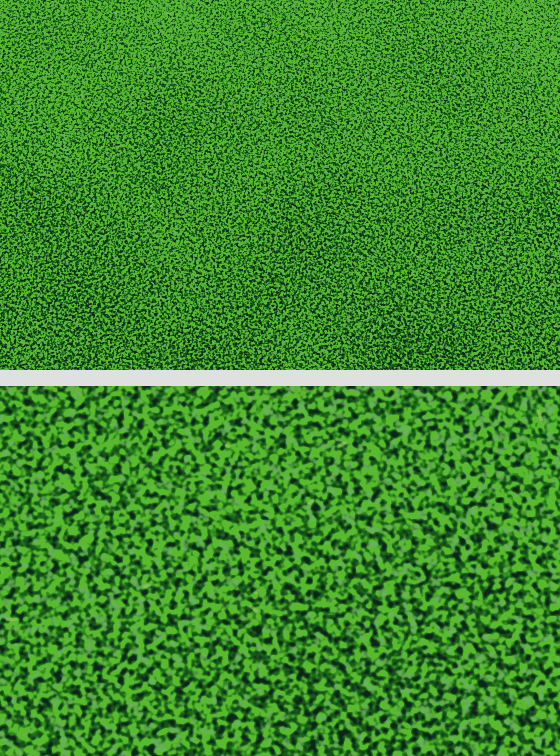
Top: the whole. Bottom: its middle third, enlarged.
Write a WebGL 2 fragment shader that draws this texture.

```glsl
#version 300 es
precision highp float;

uniform vec2 u_resolution;
out vec4 fragColor;

const vec3 SHADOW = vec3(0.05, 0.15, 0.10);
const vec3 DEEP = vec3(0.085, 0.31, 0.105);
const vec3 LEAF = vec3(0.11, 0.41, 0.09);
const vec3 GRASS = vec3(0.21, 0.56, 0.13);
const vec3 BRIGHT = vec3(0.35, 0.73, 0.18);
const vec3 PALE = vec3(0.34, 0.59, 0.30);
const vec3 STRAW = vec3(0.62, 0.76, 0.40);

vec2 hash22(vec2 p) {
    vec3 q = fract(p.xyx * vec3(0.1031, 0.1030, 0.0973));
    q += dot(q, q.yzx + 33.33);
    return fract((q.xx + q.yz) * q.zy);
}

mat2 rotation(float angle) {
    float c = cos(angle), s = sin(angle);
    return mat2(c, s, -s, c);
}

float cornerSlope(vec2 cell, vec2 offset) {
    float angle = 6.2832 * hash22(cell).x;
    return dot(vec2(cos(angle), sin(angle)), offset);
}

float gradientNoise(vec2 p) {
    vec2 i = floor(p), f = p - i;
    vec2 u = f * f * f * (f * (f * 6.0 - 15.0) + 10.0);
    vec2 e = vec2(1.0, 0.0);
    float low = mix(cornerSlope(i, f), cornerSlope(i + e, f - e), u.x);
    float high = mix(cornerSlope(i + e.yx, f - e.yx), cornerSlope(i + 1.0, f - 1.0), u.x);
    return mix(low, high, u.y);
}

// Layered noise, each layer turned so the lattices never line up
float turfGrain(vec2 p, float frequency) {
    float sum = 0.0, weight = 0.8;
    for (int i = 0; i < 3; i++) {
        float k = float(i);
        vec2 q = rotation(0.6 + 1.1 * k) * p * frequency;
        sum += weight * gradientNoise(q + 200.0 + 61.0 * k);
        frequency *= 1.38;
        weight *= 0.85;
    }
    return sum;
}

// Five greens placed at the middle of their share of the tonal range
vec3 turfRamp(float t) {
    vec3 c = mix(SHADOW, DEEP, smoothstep(0.005, 0.08, t));
    c = mix(c, LEAF, smoothstep(0.08, 0.24, t));
    c = mix(c, GRASS, smoothstep(0.24, 0.48, t));
    return mix(c, BRIGHT, smoothstep(0.48, 0.82, t));
}

// Sparse dry clippings, one possible blade per cell
float clippings(vec2 p, float density, float pixel) {
    vec2 cell = floor(p * density);
    float cover = 0.0;
    for (int y = -1; y <= 1; y++) {
        for (int x = -1; x <= 1; x++) {
            vec2 id = cell + vec2(x, y);
            vec2 place = hash22(id + 17.0), kind = hash22(id + 91.0);
            vec2 d = rotation(6.2832 * kind.y) * (p - (id + place) / density);
            float reach = mix(0.001, 0.006, place.x * place.y);
            d.x -= clamp(d.x, -reach, reach);
            float blade = 1.0 - smoothstep(0.0012 - 0.5 * pixel, 0.0012 + pixel, length(d));
            cover = max(cover, blade * step(0.78, kind.x));
        }
    }
    return cover;
}

void main() {
    vec2 p = gl_FragCoord.xy / u_resolution.y;
    float pixel = 1.0 / u_resolution.y;
    float aspect = u_resolution.x * pixel;

    // Grain grows slightly toward the near edge
    vec2 ground = vec2((p.x - 0.5 * aspect) * (1.0 + 0.14 * p.y), p.y * (1.0 + 0.1 * p.y));

    // Broad light and wear across the lawn
    float patches = gradientNoise(p * 3.1 + 40.0) + 0.6 * gradientNoise(p * 8.0 + 75.0);
    float light = 0.75 * (p.y - 0.5) + 0.45 * patches;
    float wear = 0.07 * (p.x / aspect - 0.5) + 0.1 * gradientNoise(p * 5.0 + 120.0);

    // Blade tone, spread evenly over the ramp
    float contrast = mix(5.2, 4.1, p.y);
    float tone = turfGrain(ground, 112.0) * contrast + light;
    float level = 1.0 / (1.0 + exp(-1.7 * tone));
    vec3 color = turfRamp(level);

    // Pale, greyer tips among the lit blades
    float tips = gradientNoise(rotation(2.3) * ground * 98.0 + 310.0) + wear;
    float paleMask = smoothstep(0.1, 0.27, tips) * smoothstep(0.2, 0.5, level);
    color = mix(color, PALE * (0.72 + 0.48 * level), 0.85 * paleMask);

    color = mix(color, STRAW, 0.6 * clippings(p, 17.0, pixel));
    fragColor = vec4(color, 1.0);
}
```
